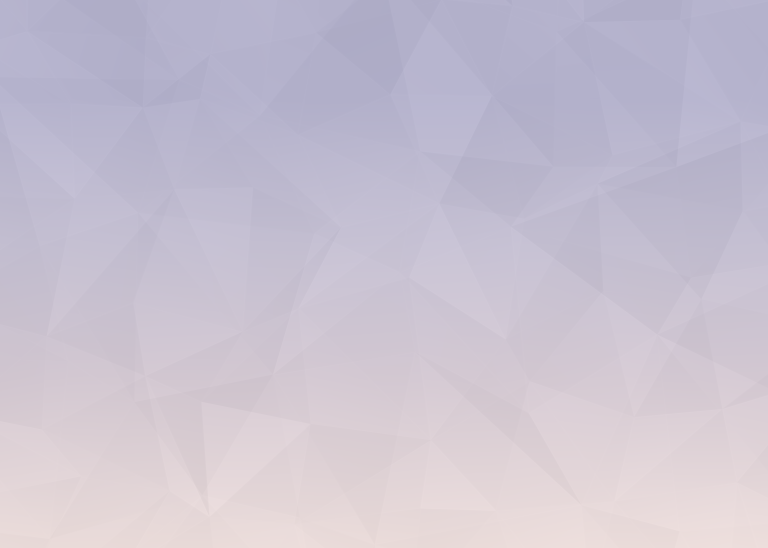
Give the GLSL for this background, as a Shadertoy shader.

```glsl
const vec3 ROSE     = vec3(0.915, 0.858, 0.850);
const vec3 MAUVE    = vec3(0.825, 0.782, 0.820);
const vec3 LAVENDER = vec3(0.768, 0.748, 0.820);
const vec3 SLATE    = vec3(0.704, 0.696, 0.798);
const vec3 STOPS = vec3(0.31, 0.55, 0.82);  // heights of the upper three colours

const float COARSE_CELL = 0.172;
const float FINE_CELL = 0.235;
const float JITTER = 0.76;
const float FACET_CONTRAST = 0.042;
const float FINE_SHARE = 0.45;
const float TILT = 0.16;
const float EDGE_LIGHT = 0.010;
const float EDGE_WIDTH = 0.0028;
const float ACCENT = 0.026;

float hash(vec2 p) {
    return fract(sin(dot(p, vec2(127.1, 311.7))) * 43758.5);
}

vec2 hash2(vec2 p) {
    return vec2(hash(p), hash(p + 37.3));
}

float cross2(vec2 a, vec2 b) {
    return a.x * b.y - a.y * b.x;
}

// Vertical blend of the four base colours
vec3 skyColour(float y) {
    vec3 c = mix(ROSE, MAUVE, clamp(y / STOPS.x, 0.0, 1.0));
    c = mix(c, LAVENDER, clamp((y - STOPS.x) / (STOPS.y - STOPS.x), 0.0, 1.0));
    return mix(c, SLATE, clamp((y - STOPS.y) / (STOPS.z - STOPS.y), 0.0, 1.0));
}

float glow(vec2 p, float x, float y, float radius) {
    vec2 d = (p - vec2(x, y)) / radius;
    return exp(-dot(d, d));
}

// Broad light and dark regions, sampled once per facet
float regionTone(vec2 p) {
    float light = glow(p, 0.83, 0.82, 0.06) + glow(p, 0.44, 0.17, 0.09)
                + glow(p, 1.13, 0.37, 0.08) + glow(p, 0.75, 0.53, 0.12)
                + glow(p, 1.22, 0.20, 0.11);
    float dark = glow(p, 0.94, 0.78, 0.08) + glow(p, 0.62, 0.93, 0.10)
               + glow(p, 0.38, 0.27, 0.08) + glow(p, 1.03, 0.33, 0.07)
               + glow(p, 1.23, 0.57, 0.08) + glow(p, 0.11, 0.36, 0.09);
    return ACCENT * (light - dark);
}

// Signed distance to the line a-b, negative on the side of point c
float edgeDistance(vec2 p, vec2 a, vec2 b, vec2 c) {
    vec2 e = b - a;
    return -cross2(e, p - a) * sign(cross2(e, c - a)) / max(length(e), 1e-4);
}

// Adds one facet: sum holds weighted tone and weight
void addFacet(vec2 p, vec2 a, vec2 b, vec2 c, vec2 seed, float pixel, inout vec2 sum) {
    float d = max(edgeDistance(p, a, b, c),
              max(edgeDistance(p, b, c, a), edgeDistance(p, c, a, b)));
    float cover = clamp(0.5 - d / pixel, 0.0, 1.0);
    if (cover <= 0.0) return;
    vec2 centre = (a + b + c) / 3.0;
    float tone = FACET_CONTRAST * (hash(seed) - 0.5) + regionTone(centre);
    tone += TILT * dot(p - centre, hash2(seed + 11.7) - 0.5);
    tone += EDGE_LIGHT * hash(seed + 5.9) * (1.0 - smoothstep(0.0, EDGE_WIDTH, abs(d)));
    sum += cover * vec2(tone, 1.0);
}

vec2 meshVertex(vec2 cell, float seed) {
    return cell + 0.5 + JITTER * (hash2(cell + seed) - 0.5);
}

// Jittered grid, each quad split along a diagonal that lies inside it
float meshTone(vec2 p, float size, float seed, float pixel) {
    vec2 base = floor(p / size);
    vec2 sum = vec2(0.0);
    for (int j = -2; j <= 1; j++)
    for (int i = -2; i <= 1; i++) {
        vec2 cell = base + vec2(i, j);
        vec2 a = meshVertex(cell, seed) * size;
        vec2 b = meshVertex(cell + vec2(1, 0), seed) * size;
        vec2 c = meshVertex(cell + vec2(1, 1), seed) * size;
        vec2 d = meshVertex(cell + vec2(0, 1), seed) * size;
        bool acInside = cross2(c - a, b - a) * cross2(c - a, d - a) < 0.0;
        bool bdInside = cross2(d - b, a - b) * cross2(d - b, c - b) < 0.0;
        vec2 id = cell + seed + 71.3;
        if (acInside && (hash(id) < 0.5 || !bdInside)) {
            addFacet(p, a, b, c, id, pixel, sum);
            addFacet(p, a, c, d, id + 0.37, pixel, sum);
        } else {
            addFacet(p, a, b, d, id, pixel, sum);
            addFacet(p, b, c, d, id + 0.37, pixel, sum);
        }
    }
    return sum.x / max(sum.y, 1e-3);
}

void mainImage(out vec4 fragColor, in vec2 fragCoord) {
    vec2 p = fragCoord / iResolution.y;
    float pixel = 1.0 / iResolution.y;

    // A strong mesh with a fainter one crossing it
    float tone = mix(meshTone(p, COARSE_CELL, 3.1, pixel),
                     meshTone(p + 0.05, FINE_CELL, 19.4, pixel), FINE_SHARE);

    vec3 colour = skyColour(p.y) + tone * vec3(1.0, 0.97, 0.92);
    fragColor = vec4(clamp(colour, 0.0, 1.0), 1.0);
}
```
